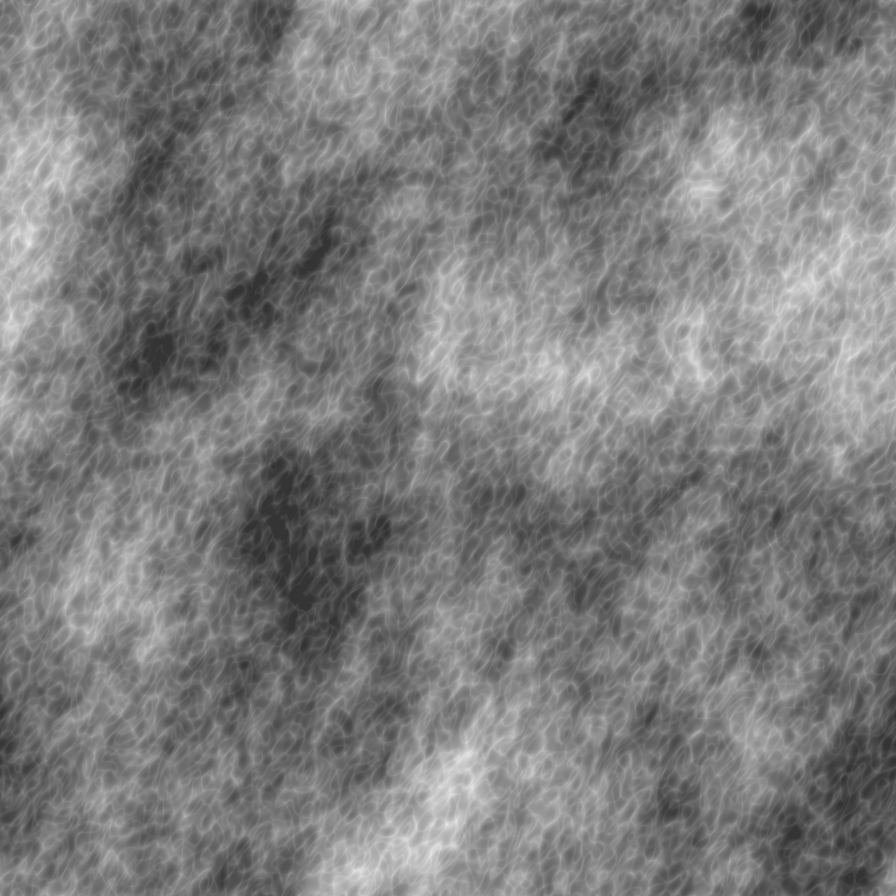
A three.js fragment shader for this texture:

```glsl
// Seamless grey smoke: slanted soft clouds overlaid with fine curly fibres.
varying vec2 vUv;

#define BRIGHTNESS 0.493
#define CLOUD_CONTRAST 0.33
#define CLOUD_GAIN 0.75
#define CLOUD_OCTAVES 6
#define FIBRE_CONTRAST 0.085
#define FIBRE_SCALE 13.0
#define FIBRE_LAYERS 3
#define FIBRE_SHARPNESS 6.0
#define FIBRE_MEAN 0.46
#define FIBRE_CURL 0.012
#define DARKEST 0.205
#define LATTICE vec3(3.0, 1.0, 2.0) // columns, slant, rows

float hash(vec2 cell, float seed) {
  vec3 p = fract(vec3(cell.xyx + seed * 17.31) * vec3(0.1031, 0.1030, 0.0973));
  p += dot(p, p.yzx + 33.33);
  return fract((p.x + p.y) * p.z);
}

// Wraps a cell of the slanted lattice so that the unit square tiles.
vec2 wrapCell(vec2 cell, vec3 lattice) {
  float turns = floor((cell.y + 0.5) / lattice.z);
  cell += turns * vec2(lattice.y, -lattice.z);
  return vec2(floor(mod(cell.x + 0.5, lattice.x)), cell.y);
}

float cornerSlope(vec2 cell, vec2 offset, vec3 lattice, float seed) {
  float angle = 6.28319 * hash(wrapCell(cell, lattice), seed);
  return dot(vec2(cos(angle), sin(angle)), offset);
}

// Gradient noise around zero; scale must be a whole number.
float slantedNoise(vec2 uv, float scale, float seed) {
  vec3 lattice = LATTICE * scale;
  vec2 p = vec2(lattice.x * uv.x - lattice.y * uv.y, lattice.z * uv.y);
  vec2 cell = floor(p);
  vec2 f = p - cell;
  vec2 blend = f * f * f * (f * (f * 6.0 - 15.0) + 10.0);
  vec2 e = vec2(1.0, 0.0);
  float low = mix(cornerSlope(cell, f, lattice, seed),
                  cornerSlope(cell + e.xy, f - e.xy, lattice, seed), blend.x);
  float high = mix(cornerSlope(cell + e.yx, f - e.yx, lattice, seed),
                   cornerSlope(cell + e.xx, f - e.xx, lattice, seed), blend.x);
  return mix(low, high, blend.y);
}

// Layered soft patches, from broad to fine.
float clouds(vec2 uv) {
  float sum = 0.0, weight = 1.0, scale = 1.0;
  for (int i = 0; i < CLOUD_OCTAVES; i++) {
    sum += weight * slantedNoise(uv, scale, float(i) + 1.0);
    weight *= CLOUD_GAIN;
    scale *= 2.0;
  }
  return sum;
}

// Thin bright threads along the zero lines of warped noise.
float fibres(vec2 uv) {
  vec2 curl = vec2(slantedNoise(uv, 11.0, 21.0), slantedNoise(uv, 11.0, 22.0));
  float sum = 0.0;
  for (int i = 0; i < FIBRE_LAYERS; i++) {
    float layer = float(i);
    float side = 1.0 - layer; // each layer curls its own way
    float n = slantedNoise(uv + FIBRE_CURL * side * curl,
                           FIBRE_SCALE + 6.0 * layer, 31.0 + layer);
    sum += exp(-FIBRE_SHARPNESS * abs(n)) - FIBRE_MEAN;
  }
  return sum;
}

void main() {
  float grey = BRIGHTNESS + CLOUD_CONTRAST * clouds(vUv)
             + FIBRE_CONTRAST * fibres(vUv);
  gl_FragColor = vec4(vec3(clamp(grey, DARKEST, 1.0)), 1.0);
}
```
